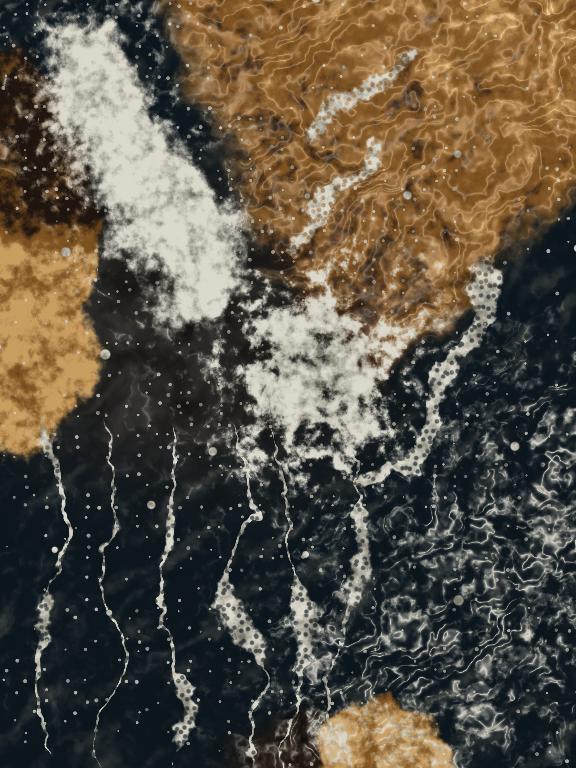
Give the GLSL for this texture, as a WebGL 1 fragment shader.

```glsl
precision highp float;
uniform vec2 u_resolution;

#define DEEP vec3(0.045, 0.085, 0.11)
#define SLATE vec3(0.24, 0.25, 0.24)
#define UMBER vec3(0.15, 0.10, 0.07)
#define AMBER vec3(0.49, 0.32, 0.13)
#define SAND vec3(0.79, 0.62, 0.38)
#define FOAM_SHADE vec3(0.47, 0.46, 0.41)
#define FOAM_LIGHT vec3(0.86, 0.85, 0.80)
#define WARP 0.045
#define BUBBLE_SCALE 105.0
#define THREADS 6

vec2 hash2(vec2 p) {
  vec3 q = fract(p.xyx * vec3(0.1031, 0.1030, 0.0973));
  q += dot(q, q.yzx + 33.33);
  return fract((q.xx + q.yz) * q.zy);
}

float corner(vec2 cell, vec2 offset) {
  return dot(hash2(cell) * 2.0 - 1.0, offset);
}

// Gradient noise, about -1 to 1
float gnoise(vec2 p) {
  vec2 i = floor(p), f = fract(p), e = vec2(1.0, 0.0);
  vec2 u = f * f * f * (f * (f * 6.0 - 15.0) + 10.0);
  float low = mix(corner(i, f), corner(i + e, f - e), u.x);
  float high = mix(corner(i + e.yx, f - e.yx), corner(i + 1.0, f - 1.0), u.x);
  return 1.6 * mix(low, high, u.y);
}

float fbm(vec2 p) {
  float sum = 0.0, amp = 0.6;
  for (int i = 0; i < 5; i++) {
    sum += amp * gnoise(p);
    p = mat2(1.6, 1.2, -1.2, 1.6) * p + 17.3;
    amp *= 0.55;
  }
  return sum;
}

// Thin bright creases along the zero lines of the noise
float crease(vec2 p, float sharpness) {
  return pow(max(1.0 - abs(gnoise(p)), 0.0), sharpness);
}

float segment(vec2 p, vec2 a, vec2 b) {
  vec2 d = b - a;
  return length(p - a - d * clamp(dot(p - a, d) / dot(d, d), 0.0, 1.0));
}

float ellipse(vec2 p, vec2 centre, vec2 radii) {
  return 1.0 - length((p - centre) / radii);
}

// Distance to the nearest scattered bubble centre
float bubbleDistance(vec2 p) {
  float nearest = 2.0;
  for (int y = -1; y <= 1; y++)
    for (int x = -1; x <= 1; x++) {
      vec2 cell = floor(p) + vec2(float(x), float(y));
      nearest = min(nearest, length(cell + hash2(cell) - p));
    }
  return nearest;
}

float dots(vec2 p, float chance, float size) {
  vec2 cell = floor(p), pick = hash2(cell + 71.0);
  float radius = size * (0.45 + 0.55 * pick.y);
  float d = length(fract(p) - 0.3 - 0.4 * hash2(cell));
  return step(pick.x, chance) * (1.0 - smoothstep(radius * 0.65, radius, d));
}

void main() {
  vec2 p = gl_FragCoord.xy / u_resolution.y;
  vec2 swirl = vec2(fbm(p * 7.0), fbm(p * 7.0 + 19.0));
  vec2 q = p + WARP * swirl;
  float clump = fbm(q * 20.0), fine = fbm(p * 65.0 + 5.0);

  // Dark water with slanted ripples and a brown shallow
  vec2 slant = mat2(0.77, -0.64, 0.64, 0.77) * q;
  float ripple = gnoise(slant * vec2(13.0, 42.0)) + 0.5 * fine;
  vec3 color = mix(DEEP, SLATE, 0.75 * smoothstep(-0.1, 1.1, ripple));
  float shallow = smoothstep(-0.2, 0.7, ellipse(q, vec2(0.24, 0.57), vec2(0.34, 0.26)));
  color = mix(color, mix(UMBER, SLATE, 0.4) + 0.15 * clump, 0.7 * shallow);

  // Golden shelf under clear water
  float shelf = min(q.x - 0.22 - 0.42 * (1.0 - q.y), 0.7 * (q.y - q.x));
  float shelfMask = smoothstep(-0.025, 0.035, shelf + 0.03 * clump);
  float sun = 0.42 + 0.65 * clump + 0.4 * fine + 0.6 * (p.x + p.y - 1.35);
  vec3 gold = mix(UMBER, AMBER, smoothstep(-0.15, 0.45, sun));
  gold = mix(gold, SAND, smoothstep(0.45, 1.15, sun));
  gold += 0.24 * crease(slant * vec2(22.0, 50.0) + 2.0 * swirl, 7.0);
  color = mix(color, gold, shelfMask);

  // Bare rocks at the left and bottom edges
  float leftRock = ellipse(q, vec2(-0.01, 0.67), vec2(0.145, 0.27));
  float baseRock = ellipse(q, vec2(0.50, -0.01), vec2(0.085, 0.10));
  float lit = max(1.0 - smoothstep(0.66, 0.76, q.y), 0.0) + 0.7 * clump + 0.5 * fine;
  vec3 rock = mix(UMBER * 0.8, AMBER, smoothstep(-0.1, 0.6, lit));
  rock = mix(rock, SAND, smoothstep(0.6, 1.2, lit));
  float ledge = smoothstep(0.0, 0.6, ellipse(q, vec2(0.39, 0.0), vec2(0.14, 0.09)));
  color = mix(color, UMBER * (1.0 + fine), 0.8 * ledge);
  color = mix(color, rock, smoothstep(-0.03, 0.06, max(leftRock, baseRock) + 0.05 * fine));

  // Splash, churned water and long curls of foam
  float splash = 1.0 - segment(q, vec2(0.11, 0.91), vec2(0.26, 0.65)) / 0.085;
  float churn = ellipse(q, vec2(0.42, 0.51), vec2(0.13, 0.14));
  float curl = min(segment(q, vec2(0.64, 0.64), vec2(0.575, 0.48)),
                   segment(q, vec2(0.575, 0.48), vec2(0.54, 0.39)));
  curl = min(curl, segment(q, vec2(0.54, 0.39), vec2(0.47, 0.38)));
  curl = 1.0 - curl / (0.011 + 0.02 * smoothstep(0.55, 0.66, p.y));
  float wash = min(segment(q, vec2(0.53, 0.93), vec2(0.39, 0.82)),
                   segment(q, vec2(0.48, 0.81), vec2(0.39, 0.69)));
  wash = 0.5 - wash / 0.02;

  // Bubbly threads that swell into patches
  float thread = -1.0;
  for (int i = 0; i < THREADS; i++) {
    float n = float(i);
    float x = 0.07 + 0.077 * n + 0.07 * gnoise(vec2(p.y * 5.0, n * 7.3 + 0.5));
    float width = 0.003 + 0.042 * max(gnoise(vec2(p.y * 8.0 + n * 3.7, n + 0.4)), 0.0);
    thread = max(thread, 0.8 - abs(q.x - x) / width);
  }
  thread -= 2.0 * smoothstep(0.40, 0.54, p.y) + 0.6 * (1.0 - smoothstep(0.0, 0.06, p.y));
  float broken = 0.8 * clump + 0.6 * fine;
  float dense = max(splash + 0.5 * broken, 0.8 * churn - 0.05 + broken);
  float lacy = max(max(curl, thread), wash) + 0.6 * broken;
  float holes = smoothstep(0.18, 0.42, bubbleDistance(p * BUBBLE_SCALE));
  float foam = max(smoothstep(-0.05, 0.4, dense),
                   smoothstep(-0.05, 0.35, lacy) * mix(0.35, 1.0, holes));

  // Lace around the foam and glints on the open water
  float halo = smoothstep(-1.4, 0.1, max(splash, max(churn, 0.5 * thread - 0.6)));
  float lace = crease(q * vec2(30.0, 17.0) + swirl, 9.0) * smoothstep(-0.2, 0.5, clump + fine);
  float band = 1.0 - segment(p, vec2(0.52, 0.09), vec2(0.76, 0.38)) / 0.19;
  float glint = crease(slant * vec2(24.0, 58.0) + 3.0 * swirl, 6.0);
  glint *= smoothstep(-0.15, 0.55, clump + 0.7 * fine + 0.4 * band);
  foam = max(foam, max(0.85 * halo * lace, glint * smoothstep(-0.6, 0.6, band)));
  float speck = dots(p * 75.0, 0.14 + 0.25 * halo, 0.24);
  foam = max(foam, max(0.8 * speck, dots(p * 15.0 + 0.4, 0.12, 0.12)));

  float light = 0.62 + 0.5 * clump + 0.65 * fine + 0.25 * max(splash, 0.0);
  vec3 froth = mix(FOAM_SHADE, FOAM_LIGHT, smoothstep(0.1, 0.95, light));
  color = mix(color, froth, clamp(foam, 0.0, 1.0));
  gl_FragColor = vec4(clamp(color, 0.0, 1.0), 1.0);
}
```
